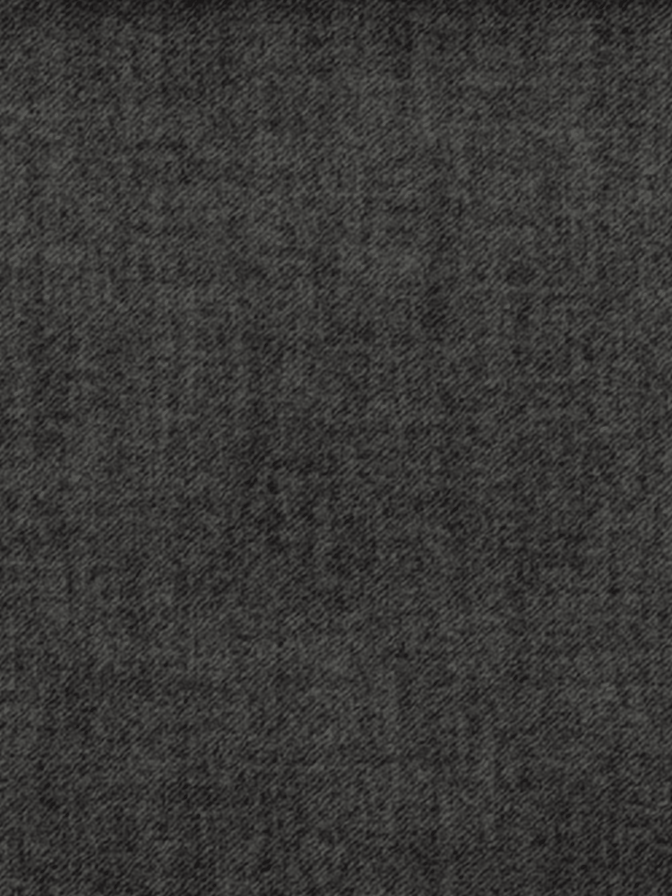
Write a WebGL 2 fragment shader that draws this texture.

```glsl
#version 300 es
precision highp float;

uniform vec2 u_resolution;
out vec4 fragColor;

float hash(vec2 cell) {
    vec3 q = fract(vec3(cell.xyx) * vec3(0.1031, 0.1030, 0.0973));
    q += dot(q, q.yzx + 33.33);
    return fract((q.x + q.y) * q.z);
}

// Value noise centred on zero
float noise(vec2 p) {
    vec2 cell = floor(p);
    vec2 f = fract(p);
    f = f * f * (3.0 - 2.0 * f);
    float low = mix(hash(cell), hash(cell + vec2(1, 0)), f.x);
    float high = mix(hash(cell + vec2(0, 1)), hash(cell + vec2(1, 1)), f.x);
    return mix(low, high, f.y) - 0.5;
}

// Steady diagonal ribs rising to the right, with small breaks
float twill(vec2 p) {
    vec2 drift = vec2(noise(p * 3.0), noise(p * 3.0 + 40.0)) * 0.006;
    vec2 q = p + drift;
    float across = q.x * 80.0 - q.y * 86.0 + 0.45 * noise(p * 95.0);
    float strength = 0.21 + 0.20 * noise(p * 60.0 + 17.0);
    return strength * cos(6.2832 * across);
}

// Short upright and level stitches with fine fibres
float stitches(vec2 p) {
    float upright = noise(p * vec2(210.0, 115.0) + 300.0);
    float level = noise(p * vec2(115.0, 210.0) + 700.0);
    float fibre = noise(p * 250.0 + 500.0);
    return 0.46 * upright + 0.46 * level + 0.50 * fibre;
}

// Uneven yarn thickness along the warp and the weft
float slubs(vec2 p) {
    float warp = 0.25 * noise(vec2(p.x * 130.0, p.y * 11.0))
               + 0.20 * noise(vec2(p.x * 48.0, p.y * 4.0) + 70.0);
    float weft = 0.22 * noise(vec2(p.x * 12.0, p.y * 130.0) + 110.0)
               + 0.15 * noise(vec2(p.x * 5.0, p.y * 48.0) + 150.0);
    return warp + weft;
}

// Soft light with dim edges, darkest along the top
float lighting(vec2 uv) {
    float light = 0.05 - 0.42 * exp((uv.y - 1.0) * 26.0);
    light -= 0.14 * smoothstep(0.28, 0.0, uv.y);
    light -= 0.09 * smoothstep(0.35, 0.0, length((uv - vec2(0.6, 0.52)) * vec2(0.8, 1.0)));
    return light + 0.08 * smoothstep(0.3, 0.0, abs(uv.y - 0.78));
}

void main() {
    vec2 uv = gl_FragCoord.xy / u_resolution;
    vec2 p = gl_FragCoord.xy / u_resolution.x;

    float tone = 0.48 + twill(p) + stitches(p) + slubs(p) + lighting(uv);
    tone = clamp(tone, -0.15, 1.2);

    vec3 shadow = vec3(0.125, 0.118, 0.118);
    vec3 highlight = vec3(0.312, 0.312, 0.301);
    fragColor = vec4(mix(shadow, highlight, tone), 1.0);
}
```
